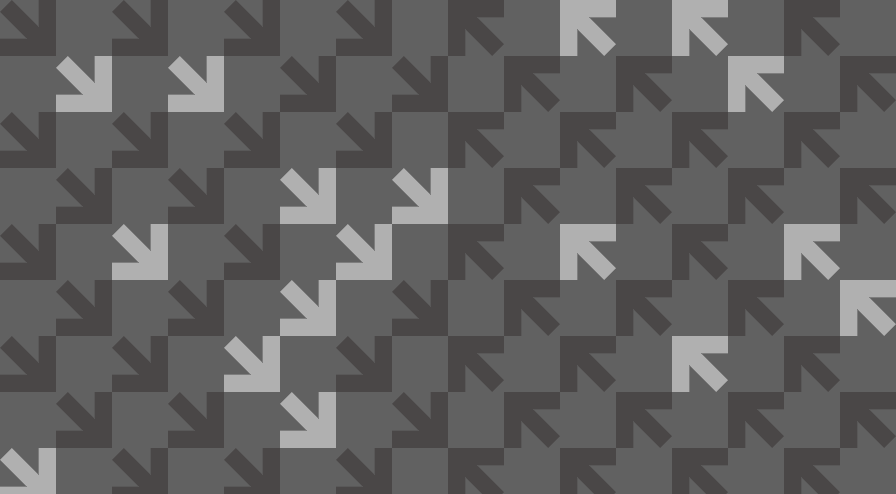
This pattern is drawn by a Shadertoy shader. Its source:

```glsl
// Checkerboard of square-cornered arrows on grey, sixteen cells across.
// Each arrow is a signed distance: an L-shaped head joined to a diagonal shaft.
// The left half points down-right, the right half up-left; some arrows are pale.

// Distance to a down-right arrow filling the unit cell (y runs downward).
float arrowDistance(vec2 q) {
    vec2 edge = abs(q - 0.5) - 0.5;
    float cell = max(edge.x, edge.y);
    float head = 0.69 - max(q.x, q.y);
    float shaft = max(abs(q.x - q.y) - 0.21, 0.21 - q.x - q.y) * 0.7071;
    return max(cell, min(head, shaft));
}

// Scatters pale arrows with a quadratic residue hash of column and row.
bool isPale(vec2 id) {
    float k = 3.0 * id.x * id.x + 5.0 * id.y * id.y + 7.0 * id.x * id.y;
    return mod(k + 5.5, 19.0) < 3.0;
}

void mainImage(out vec4 fragColor, in vec2 fragCoord) {
    // Grid space: rows are counted from the top edge.
    float pixel = 16.0 / iResolution.x;
    vec2 p = vec2(fragCoord.x, iResolution.y - fragCoord.y) * pixel;
    vec2 home = floor(p);

    vec3 color = vec3(0.38);

    // Include neighbours so that cell borders are smoothed too.
    for (int j = -1; j <= 1; j++) {
        for (int i = -1; i <= 1; i++) {
            vec2 id = home + vec2(i, j);
            if (mod(id.x + id.y, 2.0) > 0.5) continue;

            vec2 q = p - id;
            if (id.x > 7.5) q = 1.0 - q;

            float coverage = clamp(0.5 - arrowDistance(q) / pixel, 0.0, 1.0);
            vec3 ink = isPale(id) ? vec3(0.69) : vec3(0.29, 0.28, 0.28);
            color = mix(color, ink, coverage);
        }
    }

    fragColor = vec4(color, 1.0);
}
```
